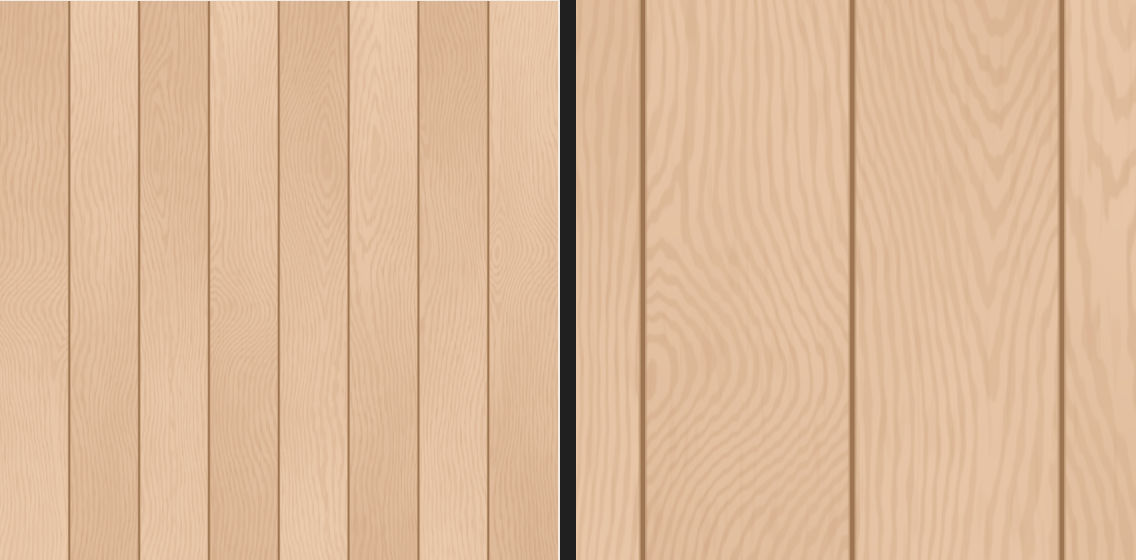
Left: the whole. Right: its middle third, enlarged.
Give the GLSL for this texture, as a WebGL 2 fragment shader.

```glsl
#version 300 es
precision highp float;

#define PLANKS 8.0
#define PITCH 0.1247
#define SHIFT 0.001
#define SEAM_CORE 0.0013
#define SEAM_SOFT 0.0029
#define RINGS 15.0
#define WARP 0.42
#define RAGGED 0.30
#define GRAIN_DEPTH 0.48
#define SHADE_RANGE 0.72
#define TOP_MARGIN 0.0018

uniform vec2 u_resolution;
out vec4 fragColor;

const vec3 LIGHT_WOOD = vec3(0.915, 0.785, 0.665);
const vec3 DARK_WOOD = vec3(0.845, 0.695, 0.565);
const vec3 SEAM_EDGE = vec3(0.75, 0.60, 0.46);
const vec3 SEAM_DARK = vec3(0.62, 0.46, 0.32);
const vec3 MARGIN = vec3(0.95, 0.92, 0.89);

// Knot of each plank: position across, height, ring spread, half length
const vec4 KNOTS[8] = vec4[8](
    vec4(0.88, 0.45, 0.36, 0.06), vec4(1.20, 0.62, 0.12, 0.30),
    vec4(0.35, 0.73, 0.25, 0.13), vec4(0.08, 0.44, 0.40, 0.06),
    vec4(0.70, 0.72, 0.52, 0.18), vec4(0.30, 0.74, 0.25, 0.15),
    vec4(0.00, 0.87, 0.30, 0.09), vec4(0.12, 0.55, 0.36, 0.06));

vec2 hashGradient(vec2 cell) {
    vec3 p = fract(cell.xyx * vec3(0.1031, 0.1030, 0.0973));
    p += dot(p, p.yzx + 33.33);
    float angle = 6.28318 * fract((p.x + p.y) * p.z);
    return vec2(cos(angle), sin(angle));
}

// Gradient noise, roughly -0.7 to 0.7
float noise(vec2 p) {
    vec2 i = floor(p), f = p - i;
    vec2 s = f * f * f * (f * (f * 6.0 - 15.0) + 10.0);
    vec2 e = vec2(0.0, 1.0);
    float a = dot(hashGradient(i), f);
    float b = dot(hashGradient(i + e.yx), f - e.yx);
    float c = dot(hashGradient(i + e.xy), f - e.xy);
    float d = dot(hashGradient(i + e.yy), f - e.yy);
    return mix(mix(a, b, s.x), mix(c, d, s.x), s.y);
}

// Ring distance: straight far away, closed and pointed around the knot
float ringField(vec2 p, vec4 knot, vec2 seed) {
    p.x += WARP * noise(p * vec2(0.7, 3.2) + seed);
    p.x += 0.10 * noise(p * vec2(2.2, 9.0) + seed.yx);
    float across = p.x - knot.x;
    float along = (p.y - knot.y) / knot.w;
    return sqrt(across * across + 0.002) + knot.z * (1.0 - exp(-along * along));
}

// Wood tone from 0 (dark) to 1 (light)
float woodTone(vec2 p, float id) {
    vec2 seed = vec2(id * 17.3 + 4.7, id * 9.1 + 2.3);
    float rings = RINGS * ringField(p, KNOTS[int(id)], seed);
    float fibre = noise(p * vec2(24.0, 42.0) + seed);
    float patches = noise(p * vec2(2.5, 7.0) + seed + 50.0);
    rings += RAGGED * fibre + 0.5 * patches;

    // Two-tone growth rings with ragged edges
    float wave = sin(6.28318 * rings) + 0.8 * patches + 0.25;
    float blur = 0.22 + fwidth(wave);
    float bands = smoothstep(-blur, blur, wave) - 0.5;

    // Short pores and broad stains
    float pores = smoothstep(0.15, 0.4, noise(p * vec2(30.0, 20.0) - seed));
    float stain = noise(p * vec2(1.1, 3.0) + seed + 90.0);

    // Neighbouring planks fade in opposite directions
    float fade = (mod(id, 2.0) * 2.0 - 1.0) * (p.y - 0.5);
    float strength = GRAIN_DEPTH * (0.85 + 0.5 * patches);
    return 0.5 + SHADE_RANGE * fade + strength * bands - 0.16 * pores + 0.18 * stain;
}

void main() {
    vec2 uv = gl_FragCoord.xy / u_resolution;
    float pixel = 1.0 / u_resolution.x;

    // Planks
    float column = (uv.x + SHIFT) / PITCH;
    float id = clamp(floor(column), 0.0, PLANKS - 1.0);
    float tone = woodTone(vec2(column - id, uv.y), id);
    vec3 color = mix(DARK_WOOD, LIGHT_WOOD, clamp(tone, -0.15, 1.15));

    // Seams between planks
    float nearest = clamp(floor(column + 0.5), 1.0, PLANKS - 1.0);
    float gap = abs(column - nearest) * PITCH;
    float soft = 1.0 - smoothstep(SEAM_CORE, SEAM_SOFT + pixel * 0.5, gap);
    float core = 1.0 - smoothstep(SEAM_CORE - pixel * 0.5, SEAM_CORE + pixel * 0.5, gap);
    color = mix(color, SEAM_EDGE, soft);
    color = mix(color, SEAM_DARK, core);

    // Pale margin past the last plank and along the top
    float outside = max((column - PLANKS) * PITCH, uv.y - 1.0 + TOP_MARGIN);
    color = mix(color, MARGIN, smoothstep(-0.5 * pixel, 0.5 * pixel, outside));

    fragColor = vec4(color, 1.0);
}
```
